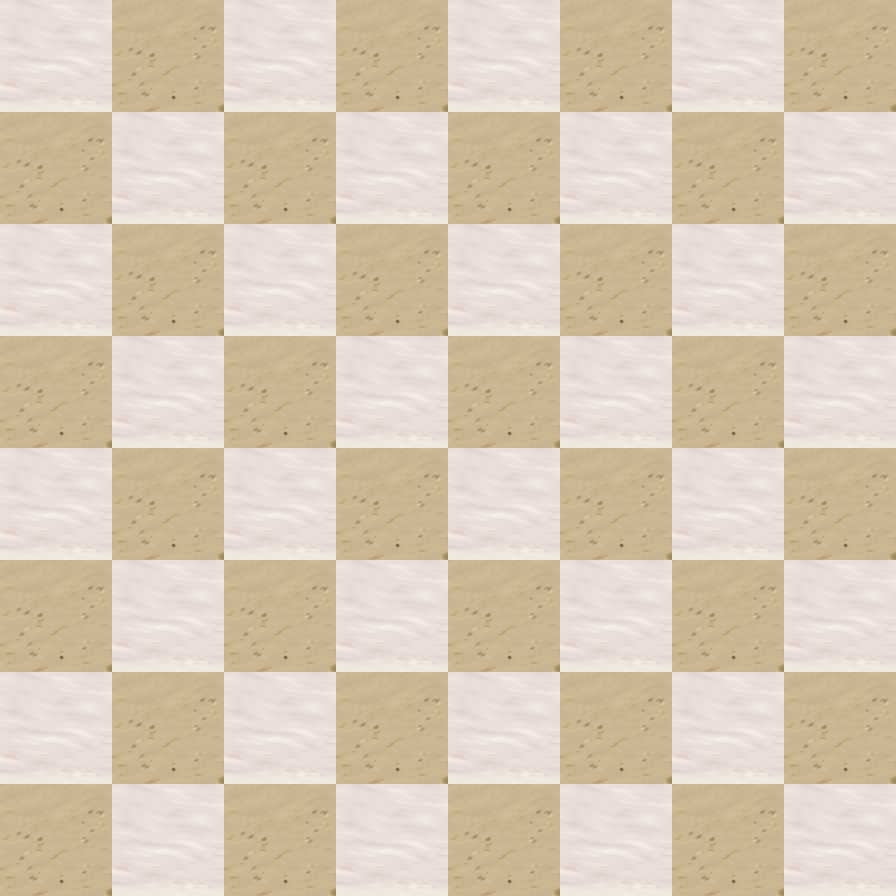
Reproduce this pattern procedurally as a Shadertoy shader.

```glsl
// Checkerboard of eight by eight polished stone tiles: tan limestone and pale streaked marble.

vec2 hash2(vec2 p) {
    vec3 q = fract(p.xyx * vec3(0.1031, 0.1030, 0.0973));
    q += dot(q, q.yzx + 33.33);
    return fract((q.xx + q.yz) * q.zy);
}

float cornerSlope(vec2 cell, vec2 offset) {
    float angle = 6.2832 * hash2(cell + 17.0).x;
    return dot(vec2(cos(angle), sin(angle)), offset);
}

float gradientNoise(vec2 p) {
    vec2 i = floor(p), f = p - i;
    vec2 u = f * f * f * (f * (f * 6.0 - 15.0) + 10.0);
    vec2 e = vec2(0.0, 1.0);
    return mix(mix(cornerSlope(i, f), cornerSlope(i + e.yx, f - e.yx), u.x),
               mix(cornerSlope(i + e, f - e), cornerSlope(i + 1.0, f - 1.0), u.x), u.y);
}

float fbm(vec2 p) {
    float sum = 0.0, gain = 1.0;
    for (int i = 0; i < 4; i++) {
        sum += gain * gradientNoise(p);
        p = p * 2.03 + 11.7;
        gain *= 0.55;
    }
    return sum;
}

// Pale marble with streaks that sink gently to the right
vec3 marble(vec2 t) {
    float bend = 0.05 * gradientNoise(t * 3.0 + 40.0);
    vec2 along = vec2(t.x, t.y + 0.16 * t.x + bend);
    float streak = fbm(along * vec2(2.2, 10.0) + 5.0);
    vec3 col = vec3(0.918, 0.872, 0.852);
    col = mix(col, vec3(0.955, 0.930, 0.905), smoothstep(0.0, 0.65, streak));
    col = mix(col, vec3(0.885, 0.825, 0.810), smoothstep(0.0, 0.65, -streak));

    // Warm veins in the lower half
    float vein = smoothstep(0.15, 0.6, fbm(along * vec2(4.0, 20.0) + 70.0));
    col = mix(col, vec3(0.87, 0.79, 0.74), 0.6 * vein * smoothstep(0.65, 0.2, t.y));

    // Bright lower rim with a broken rosy seam above it
    col = mix(col, vec3(0.95, 0.925, 0.885), 0.75 * smoothstep(0.13, 0.02, t.y));
    float seam = smoothstep(0.025, 0.0, abs(t.y - 0.09 + 0.03 * t.x + bend));
    float broken = smoothstep(-0.15, 0.35, gradientNoise(vec2(t.x * 9.0, 3.4)));
    return mix(col, vec3(0.82, 0.71, 0.66), 0.45 * seam * broken * smoothstep(0.3, 0.8, t.x));
}

// Tan limestone with grain that climbs to the right, brown flecks and pits
vec3 limestone(vec2 t, float pixel) {
    vec2 along = vec2(t.x, t.y - 0.28 * t.x);
    float grain = fbm(along * vec2(4.0, 11.0) + 23.0);
    vec3 col = vec3(0.793, 0.714, 0.566) + 0.028 * grain;
    col += 0.015 * gradientNoise(t * 34.0);

    float fleck = smoothstep(0.3, 0.65, fbm(along * vec2(7.0, 19.0) + 91.0));
    col = mix(col, vec3(0.69, 0.57, 0.38), 0.55 * fleck * smoothstep(1.0, 0.4, t.y));

    // Pits: even ones scattered low, odd ones clustered near the right side
    for (int i = 0; i < 20; i++) {
        vec2 h = hash2(vec2(float(i) * 3.7, 8.3));
        vec2 k = hash2(vec2(float(i) * 5.1, 29.0));
        vec2 centre = i % 2 == 0 ? vec2(0.06, 0.08) + h * vec2(0.88, 0.5)
                                 : vec2(0.74, 0.48) + h * vec2(0.2, 0.32);
        vec2 d = t - centre;
        d.y -= 0.35 * d.x;
        float size = 0.006 + 0.009 * k.x;
        float pit = smoothstep(size + pixel, size - pixel, length(d * vec2(0.6, 1.0)));
        vec3 tint = k.y > 0.8 ? vec3(0.89, 0.83, 0.71) : vec3(0.53, 0.44, 0.30);
        col = mix(col, tint, pit * (0.35 + 0.4 * k.y));
    }

    // One deep pit and a brown chip in the lower right corner
    float deep = length(t - vec2(0.55, 0.13));
    col = mix(col, vec3(0.34, 0.28, 0.19), 0.8 * smoothstep(0.014 + pixel, 0.014 - pixel, deep));
    float chip = length((t - vec2(1.0, 0.03)) * vec2(0.7, 1.0));
    return mix(col, vec3(0.60, 0.47, 0.29), 0.7 * smoothstep(0.05, 0.015, chip));
}

void mainImage(out vec4 fragColor, in vec2 fragCoord) {
    vec2 board = 8.0 * fragCoord / iResolution.xy;
    float pixel = 8.0 / iResolution.y;
    vec2 tile = fract(board);

    // Signed distance to the tile edges, positive in even columns and rows
    vec2 edge = abs(mod(board - 0.5, 2.0) - 1.0) - 0.5;
    vec2 side = clamp(2.0 * edge / pixel, -1.0, 1.0);
    float pale = 0.5 - 0.5 * side.x * side.y;

    fragColor = vec4(mix(limestone(tile, pixel), marble(tile), pale), 1.0);
}
```
